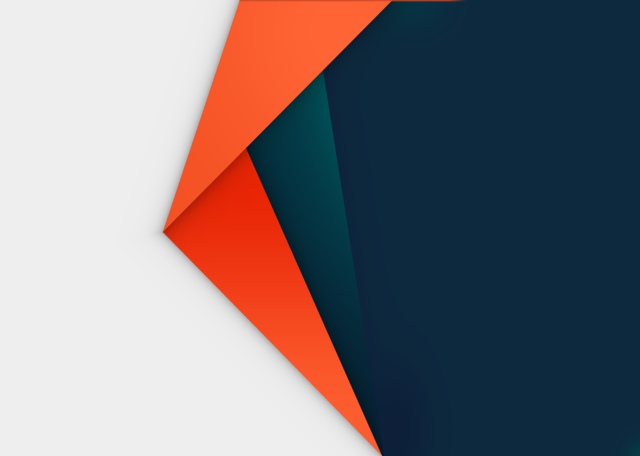
Write a Shadertoy shader that draws this background.

```glsl
// Folded paper: an orange ribbon bends over a pale sheet and a navy panel.
// Each facet is bounded by signed distances to straight creases;
// exponential falloffs of those distances give the soft shadows.

// Signed distance to the line a-b, positive on its left side
float side(vec2 p, vec2 a, vec2 b) {
    vec2 dir = normalize(b - a), q = p - a;
    return dir.x * q.y - dir.y * q.x;
}

// Antialiased coverage of the region where d > 0
float cover(float d) {
    float w = 0.8 / iResolution.y;
    return smoothstep(-w, w, d);
}

// Soft shadow that fades with distance from an edge
float shade(float d, float reach) {
    return exp(-max(d, 0.0) / reach);
}

// Round glow
float glow(vec2 p, vec2 center, vec2 size) {
    vec2 q = (p - center) / size;
    return exp(-dot(q, q));
}

void mainImage(out vec4 fragColor, in vec2 fragCoord) {
    vec2 p = fragCoord / iResolution.y;

    // Corners of the fold
    vec2 tip = vec2(0.357, 0.491);
    vec2 foot = vec2(0.838, 0.0);
    vec2 inner = vec2(0.540, 0.674);

    // Distances to the creases
    float upperEdge = -side(p, tip, vec2(0.526, 1.0));
    float lowerEdge = side(p, tip, foot);
    float body = min(upperEdge, lowerEdge);
    float fold = side(p, tip, vec2(0.861, 1.0));
    float redEdge = side(p, inner, foot);
    float tealEdge = side(p, vec2(0.709, 0.841), vec2(0.842, 0.0));

    // Pale sheet with the shadow of the ribbon
    vec3 paper = vec3(0.935);
    paper *= 1.0 - 0.24 * shade(-body, 0.011) - 0.04 * shade(-body, 0.04);

    // Navy panel with faint tints
    vec3 navy = vec3(0.051, 0.161, 0.243);
    navy = mix(navy, vec3(0.055, 0.125, 0.225), 0.6 * shade(tealEdge, 0.03));
    navy = mix(navy, vec3(0.050, 0.105, 0.215), 0.7 * glow(p, vec2(0.87, 0.06), vec2(0.07, 0.13)));
    navy = mix(navy, vec3(0.0, 0.24, 0.28), 0.6 * glow(p, vec2(0.90, 1.0), vec2(0.07, 0.06)));
    navy = mix(navy, vec3(0.0, 0.27, 0.28), 0.7 * glow(p, vec2(1.41, 0.0), vec2(0.035)));

    // Teal facet, brightest high up along its right edge
    float tealLight = smoothstep(0.1, 0.85, p.y) * shade(-tealEdge, 0.14);
    vec3 teal = mix(vec3(0.025, 0.145, 0.215), vec3(0.0, 0.315, 0.345), tealLight);
    teal *= 1.0 - 0.35 * shade(redEdge, 0.018);
    vec3 color = mix(teal, navy, cover(tealEdge));

    // Lower red facet, lighter toward the foot
    float along = smoothstep(0.62, 0.08, p.y);
    vec3 red = mix(vec3(0.91, 0.145, 0.02), vec3(0.99, 0.36, 0.18), along);
    color = mix(red, color, cover(redEdge));

    // Upper flap and the shadow under its fold
    color *= 1.0 - 0.26 * shade(-fold, 0.018);
    float warmth = glow(p, vec2(0.74, 0.93), vec2(0.28, 0.34));
    vec3 flap = mix(vec3(0.955, 0.315, 0.14), vec3(1.0, 0.395, 0.205), warmth);
    color = mix(color, flap, cover(fold));

    color = mix(paper, color, cover(body));

    // Thin orange strip on the top border
    float strip = cover(p.y - 0.997) * smoothstep(1.03, 0.98, p.x) * cover(upperEdge);
    color = mix(color, vec3(0.80, 0.28, 0.14), 0.8 * strip);

    fragColor = vec4(color, 1.0);
}
```
